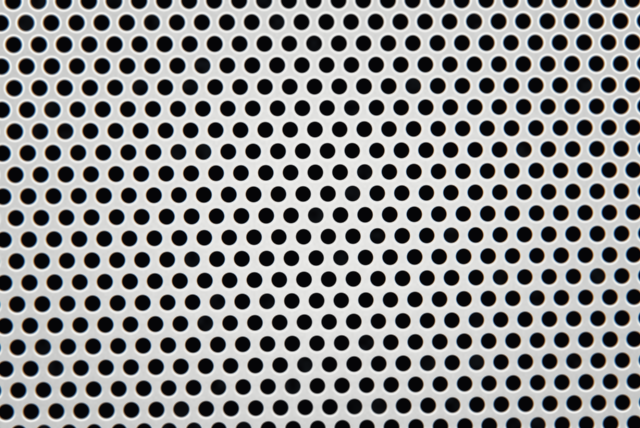
Give the GLSL for this texture, as a Shadertoy shader.

```glsl
// Perforated white metal sheet: staggered round holes, seen slightly askew.

// Lengths are in canvas heights, measured from the top left corner.
const vec2  PITCH       = vec2(0.0591, 0.0507); // hole and row spacing
const vec2  FIRST_HOLE  = vec2(0.0332, 0.2061); // anchor of the lattice
const vec2  SHRINK      = vec2(0.0009, 0.0004); // pitch loss with distance
const float TILT        = 0.0054;  // slope of the rows
const float TILT_GROWTH = 0.0133;  // extra slope further down
const float DRIFT       = 0.0135;  // sideways lean of the columns
const float DRIFT_FADE  = 0.415;   // lean lost toward the right
const float HOLE_RADIUS = 0.0184;
const float RADIUS_VARY = 0.025;   // relative size change between holes
const float EDGE_SOFT   = 0.0024;
const float CORNER_BLUR = 0.0012;
const float FRINGE      = 0.0013;  // colour split toward the sides
const float RIM_OFFSET  = 0.0045;
const float RIM_WIDTH   = 0.0028;
const float GRAIN_SCALE = 170.0;
const float GRAIN_DEPTH = 0.035;

const vec3 HOLE_BLACK   = vec3(0.018, 0.018, 0.026);
const vec3 HOLE_HAZE    = vec3(0.045, 0.055, 0.060);
const vec3 PLATE_CENTRE = vec3(0.900, 0.900, 0.893);
const vec3 PLATE_CORNER = vec3(0.775, 0.778, 0.775);
const vec3 RIM_LIGHT    = vec3(0.965, 0.965, 0.955);

float hash(vec2 p) {
    vec3 q = fract(p.xyx * 0.1031);
    q += dot(q, q.yzx + 33.33);
    return fract((q.x + q.y) * q.z);
}

float valueNoise(vec2 p) {
    vec2 cell = floor(p);
    vec2 t = fract(p);
    t = t * t * (3.0 - 2.0 * t);
    float top = mix(hash(cell), hash(cell + vec2(1, 0)), t.x);
    float bottom = mix(hash(cell + vec2(0, 1)), hash(cell + vec2(1, 1)), t.x);
    return mix(top, bottom, t.y);
}

// Canvas position to (column, row), undoing tilt, lean and perspective.
vec2 toLattice(vec2 p) {
    vec2 q = p - FIRST_HOLE;
    float row = (q.y + TILT * q.x) / (1.0 - TILT_GROWTH * q.x);
    float column = q.x - DRIFT * q.y * (1.0 - DRIFT_FADE * q.x);
    vec2 uv = vec2(column, row) / PITCH;
    return uv + SHRINK * uv * uv;
}

// Offset from the nearest hole centre; id receives its column and row.
vec2 nearestHole(vec2 lattice, out vec2 id) {
    vec2 best = vec2(1.0);
    id = vec2(0.0);
    for (int k = 0; k < 2; k++) {
        float row = floor(lattice.y) + float(k);
        float stagger = 0.5 * mod(row, 2.0);
        float column = floor(lattice.x - stagger + 0.5);
        vec2 offset = (lattice - vec2(column + stagger, row)) * PITCH;
        if (dot(offset, offset) < dot(best, best)) {
            best = offset;
            id = vec2(column, row);
        }
    }
    return best;
}

void mainImage(out vec4 fragColor, in vec2 fragCoord) {
    vec2 p = fragCoord / iResolution.y;
    p.y = 1.0 - p.y;
    float aspect = iResolution.x / iResolution.y;
    vec2 fromCentre = p - 0.5 * vec2(aspect, 1.0);

    vec2 id;
    vec2 offset = nearestHole(toLattice(p), id);
    vec2 seed = id + 50.0;
    float radius = HOLE_RADIUS * (1.0 + RADIUS_VARY * (hash(seed) - 0.5));
    float dist = length(offset) - radius;

    // Plate: bright in the middle, grey toward the corners, finely mottled
    float corner = smoothstep(0.1, 0.9, length(fromCentre * vec2(0.9, 1.1)));
    vec3 color = mix(PLATE_CENTRE, PLATE_CORNER, corner);
    float grain = 0.6 * valueNoise(p * GRAIN_SCALE)
                + 0.4 * valueNoise(p * GRAIN_SCALE * 0.3 + 7.0);
    color += GRAIN_DEPTH * (grain - 0.5);

    // Rim glint: all around at the top, only below the holes further down
    float below = smoothstep(-0.2, 0.9, offset.y / max(length(offset), 1e-4));
    float rim = (dist - RIM_OFFSET) / RIM_WIDTH;
    float glint = exp(-rim * rim) * mix(1.0, below, smoothstep(0.1, 0.8, p.y));
    color = mix(color, RIM_LIGHT, glint * mix(0.55, 0.9, corner));

    // Holes: a few are hazy inside, edges split slightly into colours
    float haze = step(0.9, hash(seed + 19.0)) * valueNoise(p * 60.0);
    vec3 inside = HOLE_BLACK + HOLE_HAZE * haze;
    float soft = max(EDGE_SOFT + CORNER_BLUR * corner, 0.75 / iResolution.y);
    vec2 split = vec2(FRINGE * fromCentre.x, 0.0);
    vec3 edge = vec3(length(offset + split), length(offset),
                     length(offset - split)) - radius;
    color = mix(inside, color, smoothstep(-soft, soft, edge));

    fragColor = vec4(clamp(color, 0.0, 1.0), 1.0);
}
```
